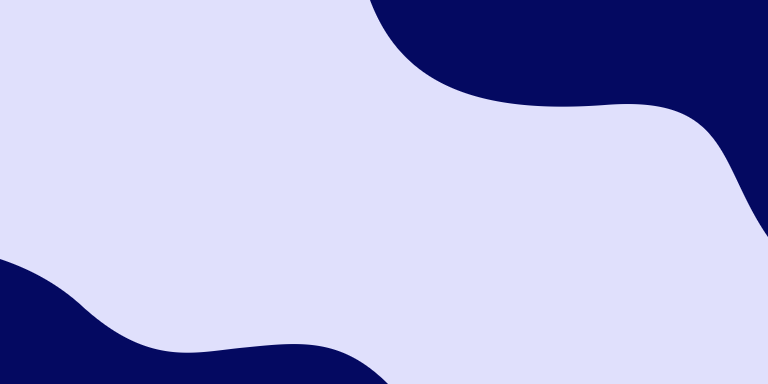
Reproduce this background procedurally as a WebGL 2 fragment shader.

```glsl
#version 300 es
precision highp float;
// Two navy waves fill opposite corners of a flat lavender field.
// Each wave edge is a chain of cubic Bezier arcs that advance in x, so an arc
// is solved for its height at x and turned into an approximate distance.

uniform vec2 u_resolution;
out vec4 fragColor;

const vec3 LAVENDER = vec3(0.88, 0.88, 0.99);
const vec3 NAVY = vec3(0.015, 0.035, 0.38);
const vec2 CANVAS = vec2(2.0, 1.0);  // width and height in layout units
const int SOLVE_STEPS = 14;

// Control points: neighbouring arcs share their end point.
const int UPPER_ARCS = 2;
const vec2 UPPER[7] = vec2[7](
    vec2(0.9635, 1.0), vec2(1.0417, 0.7917), vec2(1.2240, 0.7005),
    vec2(1.5755, 0.7266), vec2(1.9010, 0.7526), vec2(1.8698, 0.5703),
    vec2(2.0, 0.3828));

const int LOWER_ARCS = 3;
const vec2 LOWER[10] = vec2[10](
    vec2(0.0, 0.3255), vec2(0.0781, 0.2995), vec2(0.1510, 0.2604),
    vec2(0.2135, 0.2031), vec2(0.3906, 0.0417), vec2(0.5078, 0.0833),
    vec2(0.6380, 0.0951), vec2(0.7813, 0.1094), vec2(0.8880, 0.1224),
    vec2(1.0104, 0.0));

vec2 bezier(vec2 a, vec2 b, vec2 c, vec2 d, float t) {
    float s = 1.0 - t;
    return s * s * s * a + 3.0 * s * t * (s * b + t * c) + t * t * t * d;
}

vec2 bezierTangent(vec2 a, vec2 b, vec2 c, vec2 d, float t) {
    float s = 1.0 - t;
    return s * s * (b - a) + 2.0 * s * t * (c - b) + t * t * (d - c);
}

// Signed distance to an arc, positive above; its ends extend as straight lines.
float heightAboveArc(vec2 p, vec2 a, vec2 b, vec2 c, vec2 d) {
    float low = 0.0, high = 1.0;
    for (int i = 0; i < SOLVE_STEPS; i++) {
        float middle = 0.5 * (low + high);
        if (bezier(a, b, c, d, middle).x < p.x) low = middle;
        else high = middle;
    }
    float t = 0.5 * (low + high);
    vec2 tangent = normalize(bezierTangent(a, b, c, d, t));
    vec2 offset = p - bezier(a, b, c, d, t);
    return tangent.x * offset.y - tangent.y * offset.x;
}

float heightAboveUpper(vec2 p) {
    int k = 0;
    for (int i = 1; i < UPPER_ARCS; i++) if (p.x > UPPER[3 * i].x) k = 3 * i;
    return heightAboveArc(p, UPPER[k], UPPER[k + 1], UPPER[k + 2], UPPER[k + 3]);
}

float heightAboveLower(vec2 p) {
    int k = 0;
    for (int i = 1; i < LOWER_ARCS; i++) if (p.x > LOWER[3 * i].x) k = 3 * i;
    return heightAboveArc(p, LOWER[k], LOWER[k + 1], LOWER[k + 2], LOWER[k + 3]);
}

void main() {
    vec2 p = gl_FragCoord.xy / u_resolution * CANVAS;
    float pixel = CANVAS.y / u_resolution.y;

    // The field lies below the upper edge and above the lower one.
    float waveDistance = min(-heightAboveUpper(p), heightAboveLower(p));
    float field = clamp(0.5 + waveDistance / pixel, 0.0, 1.0);
    fragColor = vec4(mix(NAVY, LAVENDER, field), 1.0);
}
```
